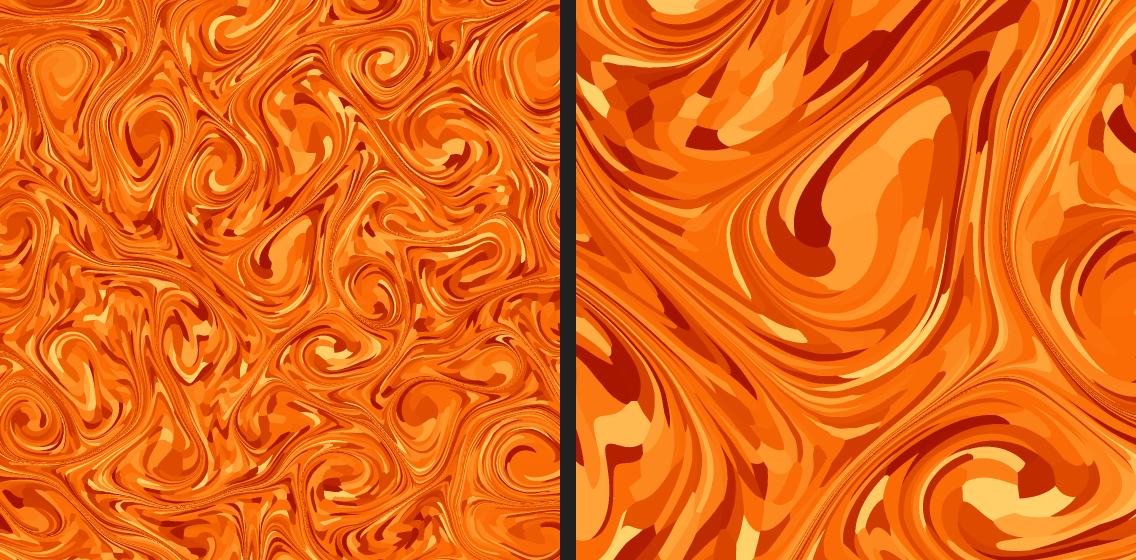
Left, the full canvas; right, a detail of the centre.
Give the GLSL for this texture, as a WebGL 2 fragment shader.

```glsl
#version 300 es
precision highp float;
precision highp int;
// Swirling orange fluid: flat colour cells carried and stretched along a vortex flow.

uniform vec2 u_resolution;
out vec4 fragColor;

const float SWIRLS = 4.7;           // flow lattice squares across the canvas
const float CELLS_PER_SWIRL = 13.0; // colour cells per lattice square
const int TRACE_STEPS = 14;
const float STEP_LENGTH = 0.085;
const float INWARD_PULL = 0.25;     // widens cells in vortex cores, thins them between
const int SUBSAMPLES = 3;

// Integer hash of a lattice square, three values in 0..1
vec3 hash3(vec2 square, uint seed) {
    uvec3 v = uvec3(uvec2(ivec2(square)), seed);
    v = v * 1664525u + 1013904u;
    v.x += v.y * v.z;
    v.y += v.z * v.x;
    v.z += v.x * v.y;
    v ^= v >> 16u;
    v.x += v.y * v.z;
    v.y += v.z * v.x;
    v.z += v.x * v.y;
    return vec3(v >> 8u) / 16777216.0;
}

vec2 latticeSlope(vec2 square, uint seed) {
    return normalize(hash3(square, seed).xy - 0.5 + 1e-5);
}

// Gradient noise: x holds the value, yz its derivative
vec3 noiseWithSlope(vec2 p, uint seed) {
    vec2 i = floor(p), f = p - i;
    vec2 u = f * f * f * (f * (f * 6.0 - 15.0) + 10.0);
    vec2 du = 30.0 * f * f * (f * (f - 2.0) + 1.0);
    vec2 e = vec2(1.0, 0.0);
    vec2 ga = latticeSlope(i, seed), gb = latticeSlope(i + e, seed);
    vec2 gc = latticeSlope(i + e.yx, seed), gd = latticeSlope(i + 1.0, seed);
    float a = dot(ga, f), b = dot(gb, f - e);
    float c = dot(gc, f - e.yx), d = dot(gd, f - 1.0);
    float twist = a - b - c + d;
    float value = a + u.x * (b - a) + u.y * (c - a) + u.x * u.y * twist;
    vec2 slope = ga + u.x * (gb - ga) + u.y * (gc - ga) + u.x * u.y * (ga - gb - gc + gd)
               + du * (u.yx * twist + vec2(b, c) - a);
    return vec3(value, slope);
}

// Circulation along the stream lines plus a mild drift towards vortex cores
vec2 flowVelocity(vec2 p) {
    const float detailScale = 1.7, detailAmount = 0.15;
    vec3 stream = noiseWithSlope(p, 3u);
    vec3 detail = noiseWithSlope(p * detailScale + 7.3, 11u);
    stream += detailAmount * detail * vec3(1.0, detailScale, detailScale);
    vec2 along = vec2(stream.z, -stream.y);
    return along + INWARD_PULL * stream.x * stream.yz;
}

// Midpoint integration through the flow
vec2 traceFlow(vec2 p) {
    for (int n = 0; n < TRACE_STEPS; n++) {
        vec2 halfway = p + 0.5 * STEP_LENGTH * flowVelocity(p);
        p += STEP_LENGTH * flowVelocity(halfway);
    }
    return p;
}

// Random tone of the nearest scattered seed
float cellTone(vec2 p) {
    vec2 home = floor(p);
    float nearest = 1e3, tone = 0.0;
    for (int y = -1; y <= 1; y++) {
        for (int x = -1; x <= 1; x++) {
            vec2 square = home + vec2(x, y);
            vec3 h = hash3(square, 29u);
            vec2 offset = square + h.xy - p;
            float d = dot(offset, offset);
            if (d < nearest) {
                nearest = d;
                tone = h.z;
            }
        }
    }
    return tone;
}

float ramp(float from, float to, float t) {
    return clamp((t - from) / (to - from), 0.0, 1.0);
}

// Deep red through orange to pale amber, with a plateau at each main tone
vec3 emberColour(float tone) {
    vec3 c = mix(vec3(0.64, 0.07, 0.0), vec3(0.72, 0.14, 0.0), ramp(0.0, 0.06, tone));
    c = mix(c, vec3(0.87, 0.29, 0.0), ramp(0.06, 0.18, tone));
    c = mix(c, vec3(0.98, 0.42, 0.02), ramp(0.26, 0.43, tone));
    c = mix(c, vec3(0.99, 0.53, 0.12), ramp(0.6, 0.77, tone));
    c = mix(c, vec3(1.0, 0.64, 0.22), ramp(0.82, 0.91, tone));
    return mix(c, vec3(1.0, 0.82, 0.42), ramp(0.93, 0.99, tone));
}

void main() {
    vec2 p = gl_FragCoord.xy / u_resolution.y * SWIRLS;
    vec2 q = traceFlow(p) * CELLS_PER_SWIRL;
    vec2 qx = dFdx(q), qy = dFdy(q);

    // Average over the stretched pixel footprint to smooth cell edges
    vec3 colour = vec3(0.0);
    for (int j = 0; j < SUBSAMPLES; j++) {
        for (int i = 0; i < SUBSAMPLES; i++) {
            vec2 s = (vec2(i, j) + 0.5) / float(SUBSAMPLES) - 0.5;
            colour += emberColour(cellTone(q + s.x * qx + s.y * qy));
        }
    }
    fragColor = vec4(colour / float(SUBSAMPLES * SUBSAMPLES), 1.0);
}
```
